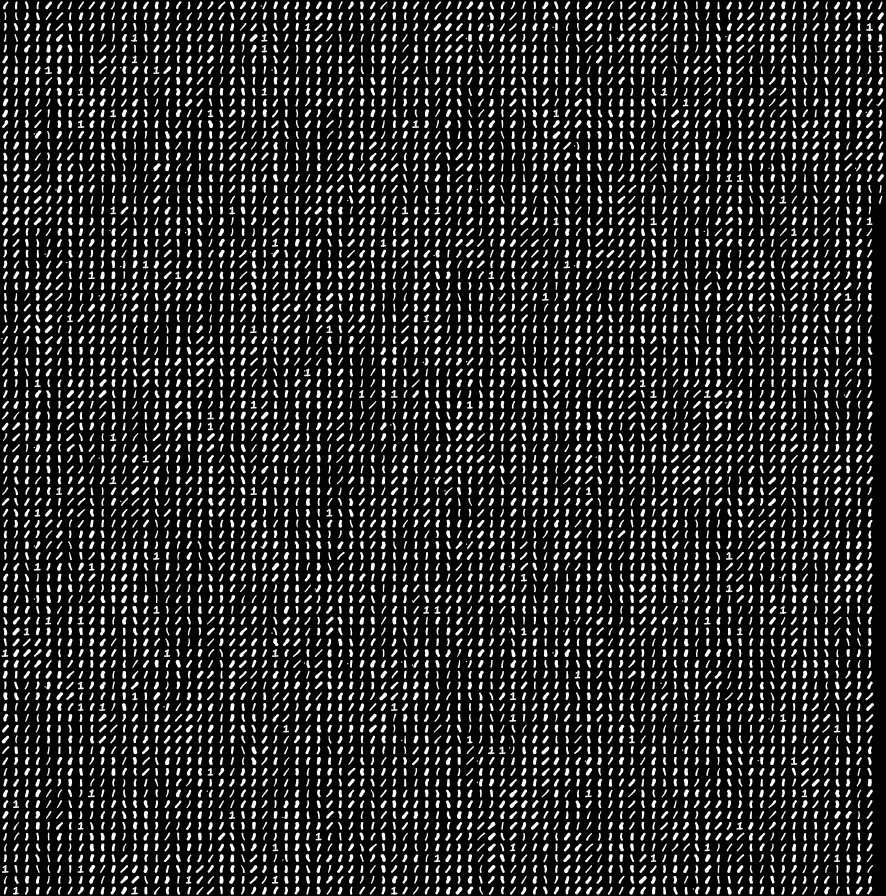
Reproduce this pattern procedurally as a Shadertoy shader.

```glsl
// A dense grid of small white pen strokes on black, filled column by column.
// Each cell holds a rounded, sheared line; gradient noise along the fill order
// gives runs of similar slant and weight, and a few strokes gain a flag and foot.

const vec2 GRID = vec2(82.0, 83.0);        // cells across and down
const float STROKE_COUNT = 6742.0;         // the last column ends early
const vec3 GROUND = vec3(0.008);
const vec3 INK = vec3(0.985);
const float HALF_HEIGHT = 0.357;           // stroke extent, in cells
const float MEAN_RADIUS = 0.114;           // half the line width, in cells
const float RADIUS_RUN = 0.055;            // weight shared along a run
const float RADIUS_JITTER = 0.045;         // weight of the single stroke
const float MEAN_SLANT = 0.31;             // sideways shift per unit of height
const float SLANT_RUN = 0.95;
const float SLANT_JITTER = 0.34;
const float RUN_LENGTH = 6.0;              // cells per noise period
const float BEND = 0.07;
const float BARRED_SHARE = 0.016;
const float SPECK_SHARE = 0.012;

vec4 hash41(float n) {
    vec4 p = fract(n * vec4(0.1031, 0.1030, 0.0973, 0.1099));
    p += dot(p, p.wzxy + 33.33);
    return fract((p.xxyz + p.yzzw) * p.zywx);
}

float gradientNoise(float x) {
    float i = floor(x), f = x - i;
    float left = (hash41(i).x * 2.0 - 1.0) * f;
    float right = (hash41(i + 1.0).x * 2.0 - 1.0) * (f - 1.0);
    return 2.0 * mix(left, right, f * f * f * (f * (f * 6.0 - 15.0) + 10.0));
}

float runNoise(float x) {
    return gradientNoise(x) + 0.7 * gradientNoise(x * 0.37 + 71.3);
}

float segment(vec2 p, vec2 a, vec2 b) {
    vec2 ab = b - a;
    return length(p - a - ab * clamp(dot(p - a, ab) / dot(ab, ab), 0.0, 1.0));
}

// Signed distance to the mark of one cell, p measured from its centre
float strokeDistance(vec2 p, float id) {
    vec4 shape = hash41(id + 17.0);
    vec4 extra = hash41(id + 9001.0);
    bool barred = extra.x < BARRED_SHARE;

    float run = id / RUN_LENGTH;
    float slant = MEAN_SLANT + SLANT_RUN * runNoise(run)
                + SLANT_JITTER * (shape.x + shape.y - 1.0);
    slant = clamp(slant, -0.35, 1.0);
    float radius = MEAN_RADIUS + RADIUS_RUN * runNoise(run * 0.8 + 2000.5)
                 + RADIUS_JITTER * (shape.z * 2.0 - 1.0);
    radius = clamp(radius, 0.065, 0.17);
    if (barred) {
        slant = 0.22 * shape.x;
        radius = 0.085;
    }

    // Main line, slightly bowed and tapered
    float reach = HALF_HEIGHT - radius;
    vec2 tip = vec2(slant, 1.0) * reach;
    float along = clamp(p.y / reach, -1.0, 1.0);
    vec2 q = p;
    q.x -= BEND * (shape.w * 2.0 - 1.0) * (along * along - 0.4);
    float taper = 0.02 * (extra.y * 2.0 - 1.0) * along;
    float d = segment(q, -tip, tip) - radius - taper;

    // Flag and foot
    if (barred) {
        vec2 flagEnd = tip - vec2(0.20, 0.11);
        vec2 footHalf = vec2(0.16 + 0.08 * extra.z, 0.01);
        d = min(d, segment(p, tip, flagEnd) - 0.07);
        d = min(d, segment(p, -tip - footHalf, -tip + footHalf) - 0.07);
    }

    // Stray speck beside the line
    if (extra.w < SPECK_SHARE) {
        vec2 speck = vec2(-0.32, 0.5 * extra.z - 0.25);
        d = min(d, length(p - speck) - 0.055);
    }
    return d;
}

void mainImage(out vec4 fragColor, in vec2 fragCoord) {
    vec2 uv = fragCoord / iResolution.xy;
    vec2 gridPos = vec2(uv.x, 1.0 - uv.y) * GRID;
    vec2 cell = min(floor(gridPos), GRID - 1.0);
    vec2 p = (gridPos - cell - 0.5) * vec2(1.0, -1.0);

    float id = cell.x * GRID.y + cell.y;
    float pixel = GRID.y / iResolution.y;
    float coverage = clamp(0.5 - strokeDistance(p, id) / pixel, 0.0, 1.0);
    coverage *= step(id + 0.5, STROKE_COUNT);

    fragColor = vec4(mix(GROUND, INK, coverage), 1.0);
}
```
